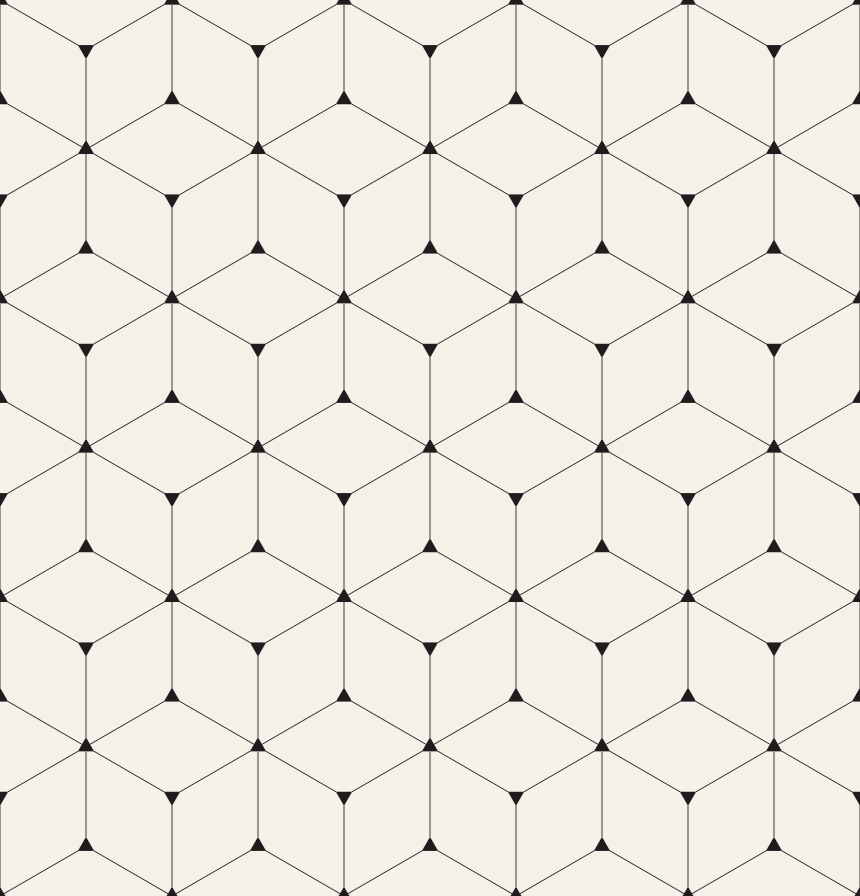
Reproduce this pattern procedurally as a Shadertoy shader.

```glsl
// Rhombic lattice of fine lines with a small solid triangle on every node.
// Each point folds to its nearest hub on a triangular grid; three lines through
// the hub form the spokes, and three shifted copies of the grid carry triangles.

const vec2  REPEATS         = vec2(5.0, 3.0);       // whole cells across and down
const float LINE_WIDTH      = 0.0050;               // in cell widths
const float TRIANGLE_RADIUS = 0.0272;               // inscribed radius, in cell widths
const vec3  PAPER           = vec3(0.957, 0.945, 0.910);
const vec3  INK             = vec3(0.130, 0.105, 0.115);

const float ROOT3        = 1.7320508;
const vec2  CELL         = vec2(1.0, ROOT3);        // centred cell, two hubs each
const float SPOKE_LENGTH = 1.0 / ROOT3;

// Offset from the nearest hub: cell corners and cell centres.
vec2 fromNearestHub(vec2 p) {
    vec2 corner = mod(p + 0.5 * CELL, CELL) - 0.5 * CELL;
    vec2 centre = mod(p, CELL) - 0.5 * CELL;
    return dot(corner, corner) < dot(centre, centre) ? corner : centre;
}

// Distance to the upright spoke and the two at 30 degrees.
float spokeDistance(vec2 q) {
    q = abs(q);
    return min(q.x, abs(0.5 * q.x - 0.5 * ROOT3 * q.y));
}

// Signed distance to an equilateral triangle, apex up, centroid at the origin.
float triangleDistance(vec2 q, float radius) {
    return max(-q.y, 0.5 * ROOT3 * abs(q.x) + 0.5 * q.y) - radius;
}

// Share of a pixel inside a shape edge.
float coverage(float signedDistance, float pixel) {
    return clamp(0.5 - signedDistance / pixel, 0.0, 1.0);
}

void mainImage(out vec4 fragColor, in vec2 fragCoord) {
    vec2 p = fragCoord / iResolution.xy * REPEATS * CELL;
    float pixel = REPEATS.x / iResolution.x;

    // Lines: difference of two edges keeps thin strokes at their true weight.
    float d = spokeDistance(fromNearestHub(p));
    float halfWidth = 0.5 * LINE_WIDTH;
    float ink = coverage(d - halfWidth, pixel) - coverage(d + halfWidth, pixel);

    // Triangles: below the hub, on it, and above it, where they point down.
    for (int i = -1; i <= 1; i++) {
        vec2 q = fromNearestHub(p - vec2(0.0, float(i) * SPOKE_LENGTH));
        if (i == 1) q.y = -q.y;
        ink = max(ink, coverage(triangleDistance(q, TRIANGLE_RADIUS), pixel));
    }

    fragColor = vec4(mix(PAPER, INK, ink), 1.0);
}
```
